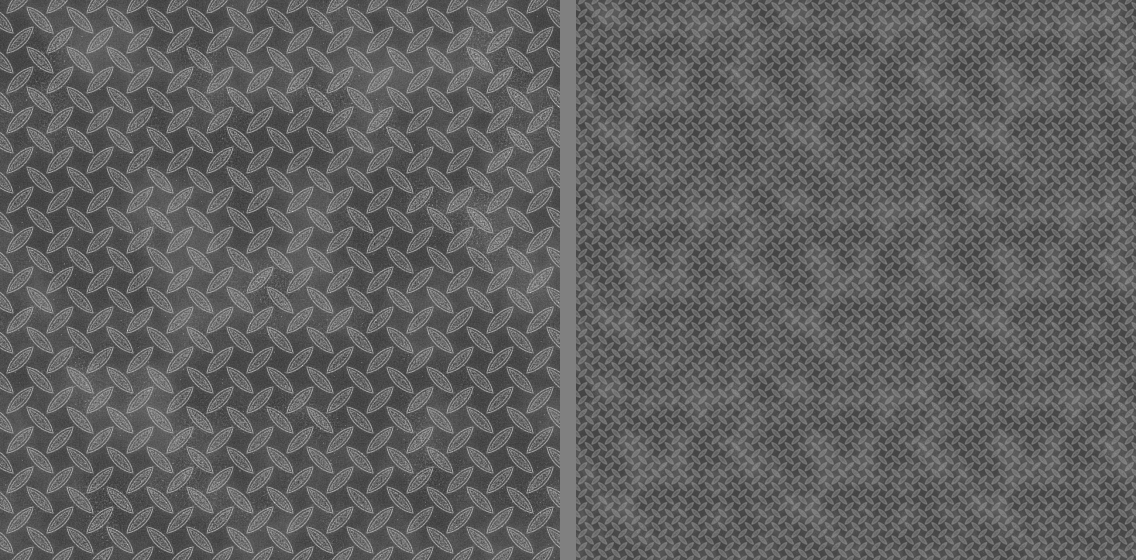
Left: one tile. Right: repeated 3 by 3.
Give the GLSL for this texture, as a Shadertoy shader.

```glsl
const float REPEATS = 14.0;
const vec2 OUTER_LENS = vec2(0.145, 0.46);   // half width, half length in cells
const vec2 INNER_LENS = vec2(0.078, 0.375);
const float RIM_HALF_WIDTH = 0.0125;
const float CORE_HALF_WIDTH = 0.0125;

const vec3 DARK_STEEL = vec3(0.267);
const vec3 WORN_STEEL = vec3(0.375);
const vec3 RIM_COLOR = vec3(0.68);
const vec3 CORE_LINE_COLOR = vec3(0.62);

// Integer hash, 0 to 1
float hash(vec2 cell, uint seed) {
    uvec2 c = uvec2(cell);
    uint n = c.x * 73856093u ^ c.y * 19349663u ^ seed * 83492791u;
    n = (n ^ (n >> 15)) * 739981u;
    n = (n ^ (n >> 13)) * 668265263u;
    return float((n ^ (n >> 16)) & 65535u) / 65535.0;
}

float cornerSlope(vec2 corner, vec2 offset, float period) {
    float angle = 6.28319 * hash(mod(corner, period), 1u);
    return dot(vec2(cos(angle), sin(angle)), offset);
}

// Gradient noise that wraps after a whole number of cells
float gradientNoise(vec2 uv, float period) {
    vec2 p = uv * period;
    vec2 i = floor(p), f = p - i;
    vec2 s = f * f * f * (f * (f * 6.0 - 15.0) + 10.0);
    vec2 e = vec2(1.0, 0.0);
    float low = mix(cornerSlope(i, f, period),
                    cornerSlope(i + e.xy, f - e.xy, period), s.x);
    float high = mix(cornerSlope(i + e.yx, f - e.yx, period),
                     cornerSlope(i + e.xx, f - e.xx, period), s.x);
    return mix(low, high, s.y);
}

float fractalNoise(vec2 uv, float period, int octaves) {
    float sum = 0.0, amplitude = 0.55;
    for (int k = 0; k < octaves; k++) {
        sum += amplitude * gradientNoise(uv, period);
        period *= 2.0;
        amplitude *= 0.62;
    }
    return sum;
}

// Signed distance to a pointed lens standing along y
float lensDistance(vec2 p, vec2 halfSize) {
    p = abs(p);
    float w = halfSize.x, l = halfSize.y;
    float shift = (l * l - w * w) / (2.0 * w);
    return (p.y - l) * shift > p.x * l
        ? length(p - vec2(0.0, l))
        : length(p + vec2(shift, 0.0)) - shift - w;
}

// Position in the nearest cell, turned so that the diagonal lies along y
vec2 diagonalCell(vec2 grid, vec2 center, float lean) {
    vec2 p = fract(grid - center + 0.5) - 0.5;
    p.x *= lean;
    return vec2(p.x - p.y, p.x + p.y) * 0.70711;
}

float coverage(float d, float pixel) {
    return clamp(0.5 - d / pixel, 0.0, 1.0);
}

// Sparse round chips, each inside its own cell
float flecks(vec2 uv, float period, float density) {
    vec2 p = uv * period;
    vec2 cell = mod(floor(p), period);
    vec2 center = 0.35 + 0.3 * vec2(hash(cell, 2u), hash(cell, 3u));
    float radius = mix(0.15, 0.34, hash(cell, 4u));
    float present = step(1.0 - density, hash(cell, 5u));
    return present * smoothstep(radius, radius * 0.3, length(fract(p) - center));
}

void mainImage(out vec4 fragColor, in vec2 fragCoord) {
    vec2 uv = fragCoord / iResolution.xy;
    vec2 grid = uv * REPEATS;
    float pixel = REPEATS / min(iResolution.x, iResolution.y);

    // Two interleaved lattices of lenses leaning opposite ways
    vec2 rising = diagonalCell(grid, vec2(0.5, 0.0), 1.0);
    vec2 falling = diagonalCell(grid, vec2(0.0, 0.5), -1.0);
    float outer = min(lensDistance(rising, OUTER_LENS), lensDistance(falling, OUTER_LENS));
    float inner = min(lensDistance(rising, INNER_LENS), lensDistance(falling, INNER_LENS));

    // Wear: broad clouds, scuffed patches and fine grit
    float cloud = smoothstep(-0.3, 0.55, fractalNoise(uv, 5.0, 7));
    float patches = smoothstep(-0.05, 0.45, fractalNoise(uv + vec2(0.37, 0.61), 6.0, 6));
    float grain = gradientNoise(uv, 397.0);
    float grit = gradientNoise(uv + vec2(0.13, 0.29), 251.0);
    float scuff = smoothstep(0.05, 0.45, grit) * patches;

    vec3 color = mix(DARK_STEEL, WORN_STEEL, cloud);
    color += grain * (0.06 + 0.06 * patches) + grit * 0.03 + scuff * 0.08;

    // Raised lens with a soft halo and a brighter gritty core
    float body = coverage(outer, pixel);
    float core = coverage(inner, pixel);
    color += 0.04 * exp(-16.0 * max(outer, 0.0));
    color += 0.005 * body + core * (0.065 + 0.1 * grit + 0.1 * grain + 0.03 * patches);

    // Worn outlines
    float rim = coverage(abs(outer) - RIM_HALF_WIDTH, pixel);
    float coreLine = coverage(abs(inner) - CORE_HALF_WIDTH, pixel);
    color = mix(color, CORE_LINE_COLOR, coreLine * clamp(0.75 + 0.9 * grain, 0.0, 1.0));
    color = mix(color, RIM_COLOR, rim * clamp(0.88 + 0.6 * grain, 0.0, 1.0));

    color += 0.15 * flecks(uv, 160.0, 0.015 + 0.06 * patches);
    fragColor = vec4(clamp(color, 0.0, 1.0), 1.0);
}
```
